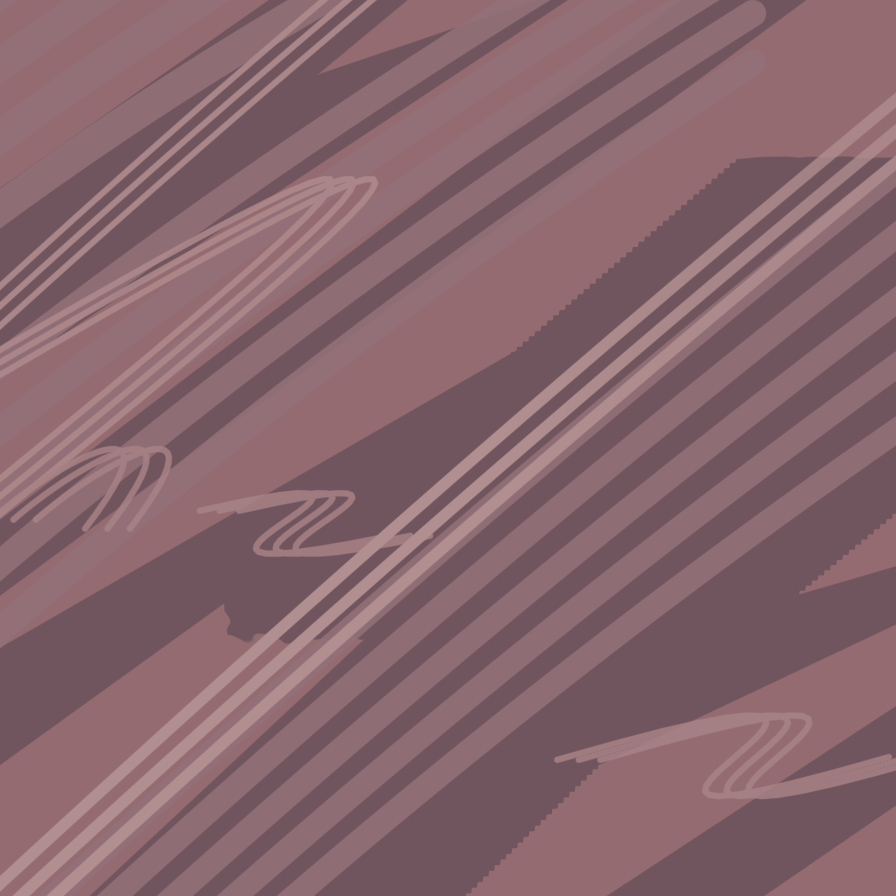
Write a three.js fragment shader that draws this background.

```glsl
varying vec2 vUv;

vec2 gradient(vec2 cell) {
  float angle = 6.2832 * fract(sin(dot(cell, vec2(127.1, 311.7))) * 4375.85);
  return vec2(cos(angle), sin(angle));
}

float gradientNoise(vec2 p) {
  vec2 i = floor(p), f = fract(p);
  vec2 u = f * f * (3.0 - 2.0 * f), e = vec2(1.0, 0.0);
  float low = mix(dot(gradient(i), f), dot(gradient(i + e), f - e), u.x);
  float high = mix(dot(gradient(i + e.yx), f - e.yx), dot(gradient(i + 1.0), f - 1.0), u.x);
  return mix(low, high, u.y);
}

float fill(float d) {
  return smoothstep(-0.001, 0.001, d);
}

// Signed distance to a line, positive on its lower right side
float below(vec2 p, vec2 a, vec2 b) {
  vec2 n = normalize(b - a);
  return (p.x - a.x) * n.y - (p.y - a.y) * n.x;
}

// Distance to a round-ended stroke that bows upward
float stroke(vec2 p, vec2 a, vec2 b, float bow) {
  vec2 d = b - a;
  float h = clamp(dot(p - a, d) / dot(d, d), 0.0, 1.0);
  vec2 up = normalize(vec2(-d.y, d.x));
  return length(p - a - d * h - up * bow * 4.0 * h * (1.0 - h));
}

vec2 bezier(vec2 a, vec2 b, vec2 c, vec2 d, float t) {
  float s = 1.0 - t;
  return s * s * s * a + 3.0 * s * s * t * b + 3.0 * s * t * t * c + t * t * t * d;
}

// Three shifted copies of one looping pen line
float scribble(vec2 p, vec2 a, vec2 b, vec2 c, vec2 d, vec2 shift) {
  float nearest = 1.0;
  for (int i = 0; i < 3; i++) {
    vec2 q = p - shift * float(i), last = a;
    for (int j = 1; j <= 24; j++) {
      vec2 next = bezier(a, b, c, d, float(j) / 24.0);
      nearest = min(nearest, stroke(q, last, next, 0.0));
      last = next;
    }
  }
  return nearest;
}

float darkPaint(vec2 p) {
  float ragged = 0.012 * gradientNoise(p * vec2(45.0, 70.0));
  float saw = 0.0015 * sin(dot(p, vec2(0.76, 0.65)) * 700.0);

  // Large central field with notches cut into it
  float field = max(below(p, vec2(0.0, 0.277), vec2(0.573, 0.607)),
                    below(p, vec2(0.573, 0.607), vec2(0.827, 0.826)) + saw);
  field = min(field, 0.824 - p.y + ragged * 0.3);
  float patchCut = min(below(p, vec2(0.0, 0.146), vec2(0.255, 0.33)),
                       max(0.287 - p.y, 0.25 - p.x) + ragged);
  patchCut = min(patchCut, -below(p, vec2(0.10, 0.0), vec2(0.405, 0.285)));
  vec2 tip = vec2(0.89, 0.336);
  float sideCut = min(below(p, tip, vec2(1.0, 0.427)) + saw, -below(p, tip, vec2(1.0, 0.368)));
  float cornerCut = min(below(p, vec2(0.52, 0.0), vec2(0.67, 0.147)) + saw,
                        below(p, vec2(0.67, 0.147), vec2(1.0, 0.303)));
  float cornerBand = min(below(p, vec2(0.677, 0.0), vec2(1.0, 0.212)),
                         -below(p, vec2(0.853, 0.0), vec2(1.0, 0.101)));
  field = min(field, -max(max(patchCut, sideCut), min(cornerCut, -cornerBand)));

  // Two diagonal bands across the upper left
  float upper = min(below(p, vec2(0.0, 0.79), vec2(0.3, 1.0)),
                    -below(p, vec2(0.0, 0.58), vec2(0.4, 0.845)));
  vec2 notch = vec2(0.355, 0.917);
  upper = min(upper, -min(below(p, notch, vec2(0.455, 1.0)), -below(p, notch, vec2(0.6, 1.0))));
  float middle = min(below(p, vec2(0.0, 0.42), vec2(0.76, 1.0)),
                     -below(p, vec2(0.0, 0.335), vec2(0.9, 1.0)));
  return fill(max(field, max(upper, middle)));
}

void main() {
  vec2 p = vUv;
  vec3 color = mix(vec3(0.578, 0.42, 0.44), vec3(0.444, 0.332, 0.37), darkPaint(p));

  // Broad mauve brush strokes
  float broad = 1.0;
  for (int i = 0; i < 5; i++) {
    float k = float(i);
    broad = min(broad, stroke(p, vec2(0.05 + 0.067 * k, -0.01), vec2(1.02, 0.825 - 0.073 * k), 0.012) - 0.0135);
    broad = min(broad, stroke(p, vec2(-0.03, 0.27 + 0.075 * k), vec2(0.84, 0.93 + 0.055 * k), 0.02) - 0.015);
    if (i < 4) broad = min(broad, stroke(p, vec2(-0.03, 0.745 + 0.08 * k), vec2(0.4, 1.025 + 0.08 * k), 0.008) - 0.018);
  }
  color = mix(color, vec3(0.575, 0.44, 0.47), 0.9 * fill(-broad));

  // Pen scribbles
  float pen = scribble(p, vec2(-0.02, 0.57), vec2(0.58, 0.92), vec2(0.55, 0.875), vec2(-0.02, 0.41), vec2(-0.024, 0.0));
  color = mix(color, vec3(0.685, 0.54, 0.55), 0.85 * fill(0.0035 - pen));
  float hook = scribble(p, vec2(0.04, 0.42), vec2(0.12, 0.49), vec2(0.26, 0.56), vec2(0.145, 0.41), vec2(-0.025, 0.0));
  float curl = scribble(p, vec2(0.267, 0.43), vec2(0.613, 0.508), vec2(0.095, 0.323), vec2(0.48, 0.402), vec2(-0.022, 0.0));
  float wave = scribble(p, vec2(0.67, 0.152), vec2(1.244, 0.318), vec2(0.51, 0.001), vec2(1.04, 0.155), vec2(-0.024, 0.0));
  color = mix(color, vec3(0.655, 0.51, 0.525), 0.85 * fill(0.0035 - min(hook, min(curl, wave))));

  // Long pale lines in threes
  float thick = 1.0, thin = 1.0;
  for (int i = 0; i < 3; i++) {
    float k = float(i);
    thick = min(thick, stroke(p, vec2(-0.02, -0.005 - 0.035 * k), vec2(1.02, 0.905 - 0.035 * k), 0.01));
    thin = min(thin, stroke(p, vec2(-0.02, 0.662 - 0.022 * k), vec2(0.385 + 0.027 * k, 1.02), 0.003));
  }
  color = mix(color, vec3(0.695, 0.56, 0.565), fill(0.0065 - thick) * mix(1.0, 0.75, smoothstep(0.5, 1.0, p.x)));
  color = mix(color, vec3(0.685, 0.545, 0.555), 0.9 * fill(0.0034 - thin));
  gl_FragColor = vec4(color, 1.0);
}
```
